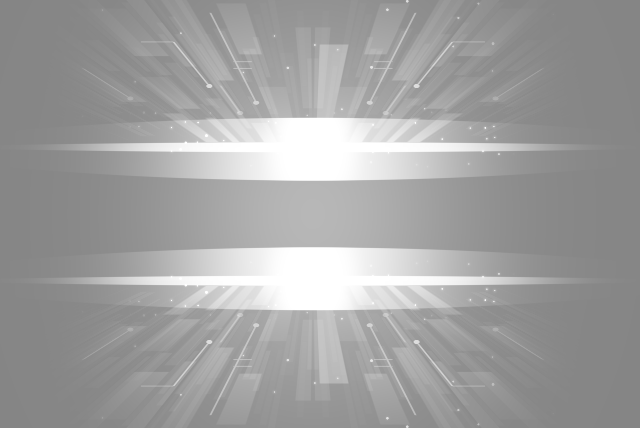
This background is drawn by a Shadertoy shader. Its source:

```glsl
// Grey technology backdrop: two glowing lens discs, each crossed by a bright beam,
// with perspective bars, circuit traces and sparks fanning outward from the middle.
// One half is built and folded vertically; bars are boxes in (slope, depth) space.
#define CENTER vec2(0.489, 0.5)
#define BASE_GREY 0.522
#define BACK_GLOW 0.195
#define DISC_DEPTH 0.1514
#define DISC_HALF 0.0732
#define BEAM_DEPTH 0.156
#define BEAM_HALF 0.0117
#define BAR_ALPHA 0.20
#define TRACE_ALPHA 0.5
#define SPARK_CELL 0.032

// Bars: inner slope, outer slope, near depth, far depth
const vec4 BARS[11] = vec4[11](
    vec4(1.48, 1.70, 0.262, 0.36), vec4(0.91, 1.13, 0.369, 0.48),
    vec4(0.59, 0.71, 0.312, 0.52), vec4(0.32, 0.46, 0.373, 0.492),
    vec4(0.21, 0.43, 0.190, 0.297), vec4(1.07, 1.27, 0.246, 0.32),
    vec4(0.50, 0.68, 0.168, 0.213), vec4(1.31, 1.49, 0.168, 0.235),
    vec4(0.80, 0.93, 0.168, 0.270), vec4(1.02, 1.12, 0.168, 0.225),
    vec4(0.71, 0.77, 0.200, 0.420));

// Traces: slope, depth of the end node, far depth, strength
const vec4 TRACES[4] = vec4[4](
    vec4(0.81, 0.299, 0.402, 1.0), vec4(0.51, 0.260, 0.470, 0.8),
    vec4(0.72, 0.236, 0.300, 0.5), vec4(1.58, 0.270, 0.340, 0.3));

float hash(vec2 p) {
    return fract(sin(dot(p, vec2(127.1, 311.7))) * 4375.85);
}

// Smooth 1 inside [lo, hi], 0 outside, with edge width w
float band(float lo, float hi, float x, float w) {
    return smoothstep(lo - w, lo + w, x) * (1.0 - smoothstep(hi - w, hi + w, x));
}

// Faint random streaks in cells of slope
float streaks(float slope, float depth, float cells, float px) {
    float id = floor(slope * cells);
    float near = mix(0.17, 0.36, hash(vec2(id, cells)));
    float far = near + mix(0.08, 0.26, hash(vec2(cells, id)));
    float edge = px * cells / depth;
    float across = band(0.1, 0.85, fract(slope * cells), min(edge, 0.1));
    return across * band(near, far, depth, px) * hash(vec2(id, 7.3));
}

// Round sparks scattered one per cell
float sparks(vec2 p, float cell, float chance, float px) {
    vec2 id = floor(p / cell);
    vec2 spot = vec2(hash(id), hash(id + 19.7)) * 0.6 + 0.2;
    float radius = mix(0.0012, 0.0032, pow(hash(id + 5.1), 3.0));
    float d = length(p - (id + spot) * cell);
    float dot_ = 1.0 - smoothstep(radius - px * 0.5, radius + px, d);
    float halo = 0.25 * exp(-pow(d / 0.004, 2.0));
    return step(hash(id + 41.3), chance) * max(dot_, halo);
}

void mainImage(out vec4 fragColor, in vec2 fragCoord) {
    float px = 0.7 / iResolution.y;
    vec2 p = (fragCoord - iResolution.xy * CENTER) / iResolution.y;
    float side = abs(p.x), depth = abs(p.y);
    float safeDepth = max(depth, 0.02);
    float slope = side / safeDepth;
    float slopePx = px * (1.0 + slope) / safeDepth;

    // Soft backdrop
    float grey = BASE_GREY + BACK_GLOW * exp(-pow(side / 0.35, 2.0) - pow(depth / 0.43, 2.0));

    // Curved translucent disc
    float discHalf = DISC_HALF - 0.061 * side * side;
    float disc = 1.0 - smoothstep(-px, px, abs(depth - DISC_DEPTH) - discHalf);
    float outer = smoothstep(-px, px, depth - BEAM_DEPTH);
    grey = mix(grey, 1.0, disc * exp(-pow(side / 0.31, 2.0)) * mix(0.95, 0.75, outer));

    // Perspective bars, brightest near the beam
    float fade = 1.0 - smoothstep(0.2, 0.64, side);
    for (int i = 0; i < 11; i++) {
        vec4 b = BARS[i];
        float along = clamp((depth - b.z) / (b.w - b.z), 0.0, 1.0);
        float alpha = mix(0.65, BAR_ALPHA, smoothstep(0.2, 0.29, b.w)) * (1.0 - 0.6 * along);
        grey = mix(grey, 1.0, alpha * fade * band(b.x, b.y, slope, slopePx) * band(b.z, b.w, depth, px));
    }
    float block = band(0.04, 0.21, p.x / safeDepth, slopePx) * band(0.2, 0.396, depth, px);
    grey = mix(grey, 1.0, 0.28 * block);
    float fine = streaks(slope, depth, 9.0, px) + 0.7 * streaks(slope, depth, 23.0, px);
    grey = mix(grey, 1.0, 0.13 * fade * fine);

    // Circuit traces ending in flat nodes
    float trace = 0.0;
    for (int i = 0; i < 4; i++) {
        vec4 t = TRACES[i];
        float wire = 1.0 - smoothstep(0.0006, 0.0006 + 2.0 * px, abs(side - t.x * depth));
        wire *= band(t.y, t.z, depth, px);
        vec2 toNode = vec2(side - t.x * t.y, (depth - t.y) * 1.5);
        float node = 1.0 - smoothstep(0.007 - px, 0.007 + px, length(toNode));
        trace = max(trace, t.w * max(wire, 1.3 * node));
    }
    float elbow = band(0.326, 0.402, side, px) * band(0.4013, 0.4027, depth, px);
    float rungs = band(0.143, 0.186, side, px)
        * max(band(0.3395, 0.341, depth, px), band(0.355, 0.3565, depth, px));
    grey = mix(grey, 1.0, TRACE_ALPHA * max(trace, max(elbow, rungs)));

    // Bright beam and white core
    float beamHalf = max(BEAM_HALF - 0.013 * side * side, 0.003);
    float beam = 1.0 - smoothstep(-px, px, abs(depth - BEAM_DEPTH) - beamHalf);
    grey = mix(grey, 1.0, beam * exp(-pow(side / 0.5, 4.0)));
    float core = 1.0 - smoothstep(0.06, 0.135, length(vec2(side, (depth - BEAM_DEPTH) * 0.7)));
    grey = mix(grey, 1.0, core * disc);

    // Sparks: dense along the beam, sparse among the bars
    vec2 folded = vec2(p.x, depth);
    float dense = sparks(folded, SPARK_CELL, 0.4, px) * band(0.12, 0.23, depth, 0.02) * band(-0.4, 0.44, p.x, 0.04);
    float sparse = sparks(folded + 3.0, SPARK_CELL * 2.5, 0.3, px) * smoothstep(0.2, 0.25, depth) * fade;
    grey = mix(grey, 1.0, clamp(dense + 0.7 * sparse, 0.0, 1.0));

    fragColor = vec4(vec3(clamp(grey, 0.0, 1.0)), 1.0);
}
```
